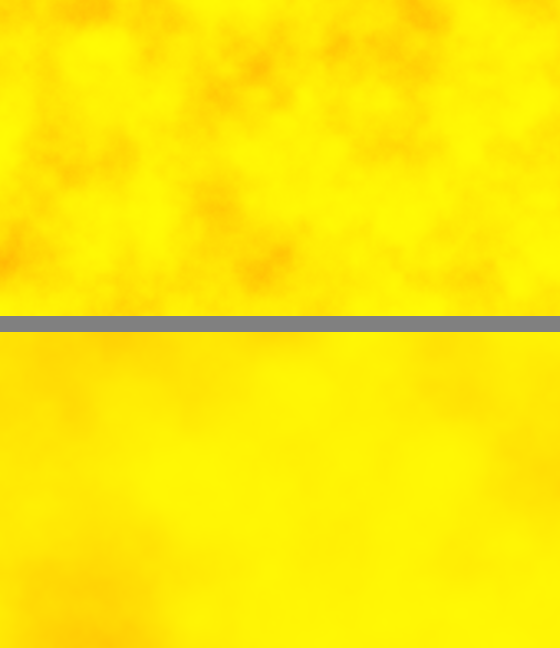
Top: the whole. Bottom: its middle third, enlarged.
Reproduce this texture procedurally as a Shadertoy shader.

```glsl
// Soft golden clouds drifting over bright yellow, from layered value noise.

#define CELLS_PER_HEIGHT 6.0
#define OCTAVES 6
#define GAIN 0.5
#define MID_GREEN 0.924
#define CONTRAST 0.31
#define SHADE_SKEW 0.40
#define RED 1.0
#define BLUE 0.02

// Pseudo-random value in 0..1 for a lattice point
float hash(vec2 p) {
    vec3 q = fract(vec3(p.xyx) * 0.1031);
    q += dot(q, q.yzx + 33.33);
    return fract((q.x + q.y) * q.z);
}

// Smoothly interpolated lattice values
float valueNoise(vec2 p) {
    vec2 cell = floor(p);
    vec2 f = fract(p);
    vec2 blend = f * f * (3.0 - 2.0 * f);
    float low = mix(hash(cell), hash(cell + vec2(1.0, 0.0)), blend.x);
    float high = mix(hash(cell + vec2(0.0, 1.0)), hash(cell + vec2(1.0)), blend.x);
    return mix(low, high, blend.y);
}

// Octaves of noise, normalised to 0..1
float clouds(vec2 p) {
    float sum = 0.0;
    float total = 0.0;
    float weight = 1.0;
    for (int i = 0; i < OCTAVES; i++) {
        sum += weight * valueNoise(p);
        total += weight;
        weight *= GAIN;
        p = p * 2.0 + vec2(17.3, 41.7);
    }
    return sum / total;
}

void mainImage(out vec4 fragColor, in vec2 fragCoord) {
    vec2 uv = fragCoord / iResolution.y;
    float density = clouds(uv * CELLS_PER_HEIGHT + vec2(23.0, 57.0)) - 0.5;

    // Green carries the shading: low values turn yellow into amber
    float green = MID_GREEN + CONTRAST * density - SHADE_SKEW * density * density;
    fragColor = vec4(RED, clamp(green, 0.0, 1.0), BLUE, 1.0);
}
```
